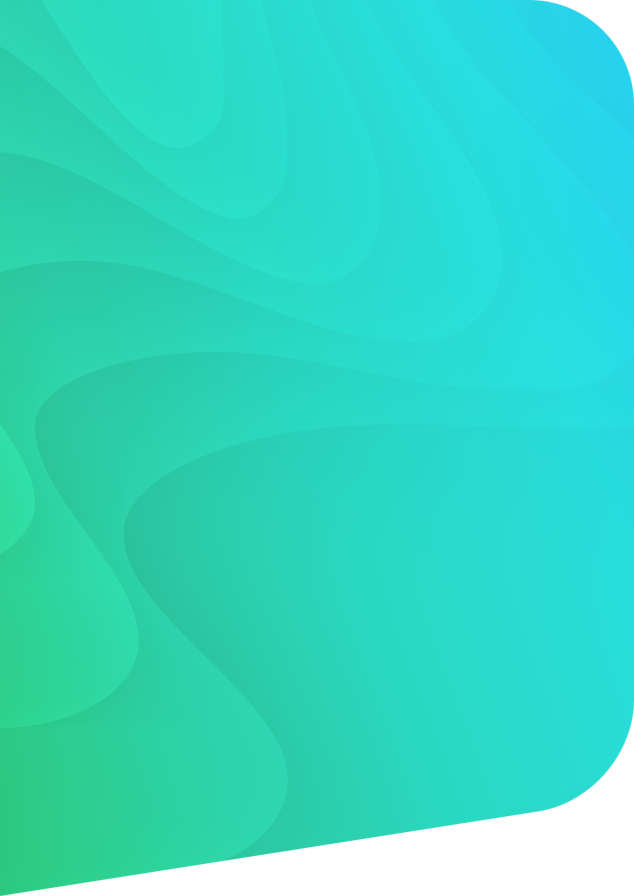
Write a Shadertoy shader that draws this background.

```glsl
// A green-to-cyan panel with rounded right corners and a slanted foot on white.
// One family of wavy contours, grown by index, is shaded light on its inner
// side and dark on its outer side so the layers look like stacked sheets.

// Larger of two edge distances, with the corner rounded by a radius.
float roundMax(float a, float b, float radius) {
    vec2 q = vec2(a, b) + radius;
    return min(max(q.x, q.y), 0.0) + length(max(q, 0.0)) - radius;
}

// Height of a unit quarter circle.
float arc(float s) {
    s = clamp(s, 0.0, 1.0);
    return sqrt(1.0 - s * s);
}

// Coverage of the negative side of an edge, one pixel soft.
float cover(float d) {
    return clamp(0.5 - d / max(fwidth(d), 1e-4), 0.0, 1.0);
}

// Signed distance to contour n: a tongue hanging from the top and a left lobe.
float contour(vec2 p, float n) {
    float m = n - 3.0;
    vec2 crest = vec2(-70.0 + n * (17.0 * n - 4.0), -104.0 + n * (132.6 - 7.8 * n));
    vec2 trough = vec2(155.0 + n * (60.0 + 2.0 * n), 127.0 + n * (66.0 - 3.6 * n));
    vec2 neck = vec2(-46.0 + 76.0 * m, 272.0 + 93.0 * m);
    vec2 lobe = vec2(30.0 + 89.0 * m + 39.0 * max(m - 1.0, 0.0), 432.0 + 118.0 * m);

    // Lower side: shoulder, crest, then down to the trough
    float lower = mix(crest.y, trough.y, smoothstep(crest.x, trough.x, p.x));
    lower += (neck.y - crest.y) * (1.0 - arc((crest.x - p.x) / (crest.x - neck.x)));

    // Right side of the tongue, leaning out as it descends
    float topX = 188.0 + n * (26.0 + 4.2 * n);
    float farX = 192.0 + n * (42.0 + 12.5 * n);
    float right = mix(topX, farX, smoothstep(-50.0, 60.0 + 54.0 * n, p.y));
    float tongue = roundMax(p.y - lower, p.x - right, 42.0 + 9.0 * n);

    // Left side: out from the neck to the lobe, then a rounded underside
    float left = mix(neck.x, lobe.x, smoothstep(neck.y, lobe.y, p.y));
    left -= 120.0 * (1.0 - arc((p.y - lobe.y) / (38.0 + 9.0 * n)));
    return min(tongue, p.x - left);
}

// Diagonal colour ramp, green at 0 and sky blue at 1.
vec3 ramp(float t) {
    vec3 c = mix(vec3(0.18, 0.82, 0.53), vec3(0.175, 0.815, 0.67), smoothstep(0.0, 0.33, t));
    c = mix(c, vec3(0.165, 0.85, 0.76), clamp((t - 0.33) / 0.17, 0.0, 1.0));
    c = mix(c, vec3(0.16, 0.87, 0.87), clamp((t - 0.5) / 0.28, 0.0, 1.0));
    return mix(c, vec3(0.15, 0.82, 0.95), clamp((t - 0.78) / 0.22, 0.0, 1.0));
}

void mainImage(out vec4 fragColor, in vec2 fragCoord) {
    // Design units: the canvas spans 544 by 768, measured down from the top
    vec2 uv = fragCoord / iResolution.xy;
    vec2 p = vec2(uv.x, 1.0 - uv.y) * vec2(544.0, 768.0);
    float t = dot(uv, vec2(0.65, 0.35));

    // Layered sheets, strongest toward the green corner
    float shade = 0.0;
    for (int i = 0; i < 6; i++) {
        float d = contour(p, float(i));
        shade += (2.0 * cover(d) - 1.0) * exp(-abs(d) / 65.0);
    }
    float strength = mix(0.038, 0.01, smoothstep(0.2, 0.7, t));
    vec3 color = ramp(t) * (1.0 + strength * shade);

    // Panel outline: rounded right corners and a slanted foot
    float foot = (p.y - 768.0 + 0.157 * p.x) / 1.012;
    float panel = max(roundMax(p.x - 544.0, -p.y, 90.0), roundMax(p.x - 544.0, foot, 82.0));
    fragColor = vec4(mix(vec3(1.0), color, cover(panel)), 1.0);
}
```
